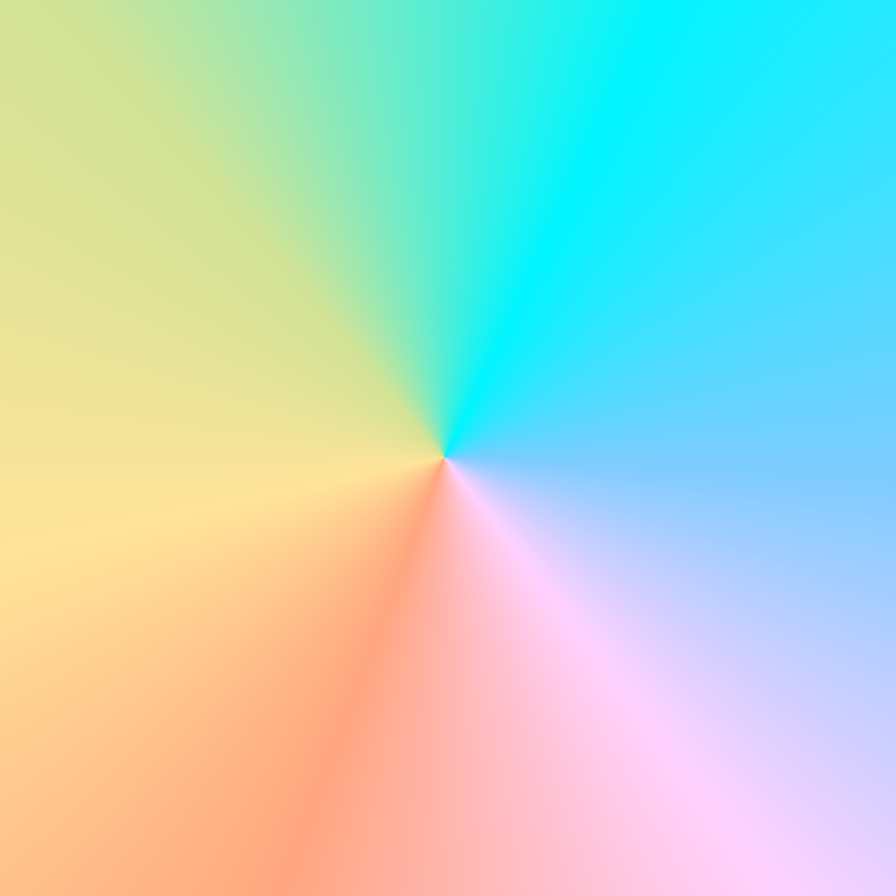
A three.js fragment shader for this background:

```glsl
// Pastel conic gradient sweeping around a point near the canvas centre.
varying vec2 vUv;

const float TAU = 6.2831853;

// Blends toward the next colour between two turn positions.
vec3 sweepTo(vec3 base, vec3 next, float start, float end, float turn) {
  return mix(base, next, clamp((turn - start) / (end - start), 0.0, 1.0));
}

void main() {
  vec3 cyan = vec3(0.0, 0.96, 1.0);
  vec3 blue = vec3(0.50, 0.80, 1.0);
  vec3 pink = vec3(1.0, 0.82, 1.0);
  vec3 orange = vec3(1.0, 0.65, 0.50);
  vec3 yellow = vec3(1.0, 0.89, 0.60);
  vec3 green = vec3(0.82, 0.89, 0.59);

  // Clockwise turn from 0 to 1, starting on the cyan ray.
  vec2 fromCentre = vUv - vec2(0.496, 0.4896);
  float turn = fract(atan(fromCentre.x, fromCentre.y) / TAU - 0.0706);

  // Colour stops around the circle, closing back on cyan.
  vec3 color = sweepTo(cyan, blue, 0.0, 0.188, turn);
  color = sweepTo(color, pink, 0.188, 0.325, turn);
  color = sweepTo(color, orange, 0.325, 0.487, turn);
  color = sweepTo(color, yellow, 0.487, 0.644, turn);
  color = sweepTo(color, green, 0.644, 0.819, turn);
  color = sweepTo(color, cyan, 0.819, 1.0, turn);

  gl_FragColor = vec4(color, 1.0);
}
```
